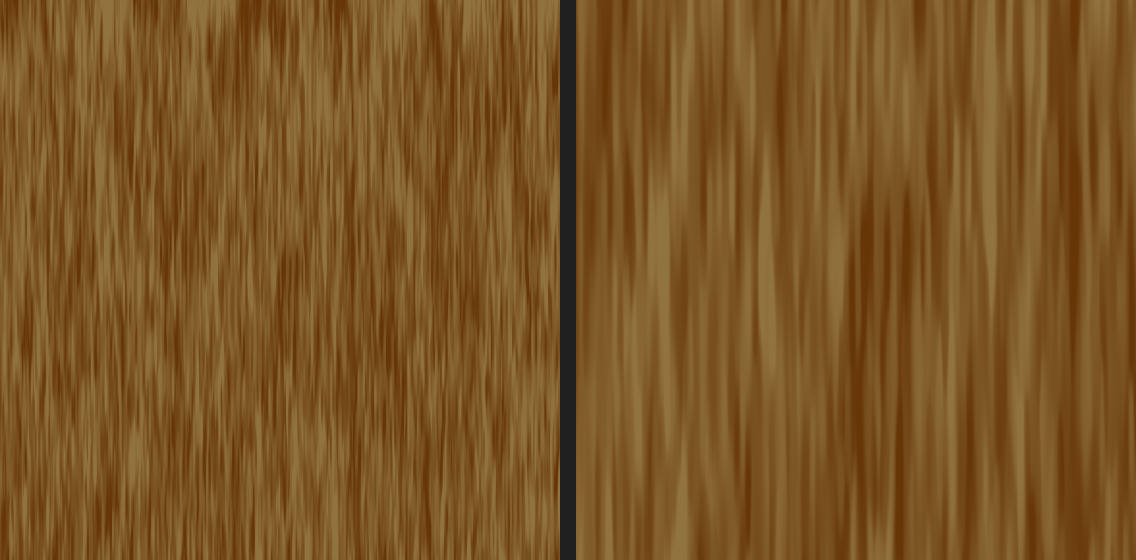
Left, the full canvas; right, a detail of the centre.
Give the GLSL for this texture, as a WebGL 2 fragment shader.

```glsl
#version 300 es
precision highp float;

uniform vec2 u_resolution;
out vec4 fragColor;

const vec3 DARK_GRAIN = vec3(0.400, 0.210, 0.028);
const vec3 LIGHT_GRAIN = vec3(0.570, 0.450, 0.250);
const float MEAN_TONE = 0.56;

vec3 hash3(vec2 p) {
    vec3 q = fract(p.xyx * vec3(0.1031, 0.1030, 0.0973));
    q += dot(q, q.yxz + 33.33);
    return fract((q.xxy + q.yzz) * q.zyx);
}

// Soft cellular noise in -0.5..0.5: each cell point spreads its own tone.
// Columns are shifted at random so that cell ends never line up in rows.
float cellularTone(vec2 p, float seed) {
    float column = floor(p.x);
    float toneSum = 0.0;
    float weightSum = 0.0;
    for (int i = -1; i <= 1; i++) {
        float x = column + float(i);
        float shift = hash3(vec2(x + seed, seed * 1.7)).x;
        float row = floor(p.y + shift);
        for (int j = -1; j <= 1; j++) {
            vec2 cell = vec2(x, row + float(j));
            vec3 rnd = hash3(cell + seed);
            vec2 point = cell + 0.2 + 0.6 * rnd.xy - vec2(0.0, shift);
            vec2 d = p - point;
            float weight = exp(-5.0 * dot(d, d));
            toneSum += weight * (rnd.z - 0.5);
            weightSum += weight;
        }
    }
    return toneSum / weightSum;
}

// One layer of vertical fibres, faded where they get too thin to resolve.
float fibres(vec2 uv, vec2 cells, float strength, float seed, float width) {
    float visible = clamp(width / cells.x - 0.7, 0.0, 1.0);
    return strength * visible * cellularTone(uv * cells, seed);
}

// Broad stains that gather towards the top edge.
float edgeStain(vec2 uv, float seed) {
    float fade = smoothstep(0.85, 1.0, uv.y);
    return 1.4 * fade * fade * cellularTone(vec2(uv.x * 24.0, uv.y * 2.0), seed);
}

float grainTone(vec2 uv, float width) {
    float tone = MEAN_TONE;
    tone += fibres(uv, vec2(18.0, 3.5), 0.20, 11.0, width);
    tone += fibres(uv, vec2(44.0, 5.0), 0.26, 47.0, width);
    tone += fibres(uv, vec2(95.0, 7.0), 0.40, 83.0, width);
    tone += fibres(uv, vec2(180.0, 10.0), 0.64, 131.0, width);
    tone += fibres(uv, vec2(290.0, 16.0), 0.74, 197.0, width);
    return tone + edgeStain(uv, 29.0);
}

void main() {
    vec2 uv = gl_FragCoord.xy / u_resolution;
    float tone = clamp(grainTone(uv, u_resolution.x), 0.0, 1.0);
    fragColor = vec4(mix(DARK_GRAIN, LIGHT_GRAIN, tone), 1.0);
}
```
